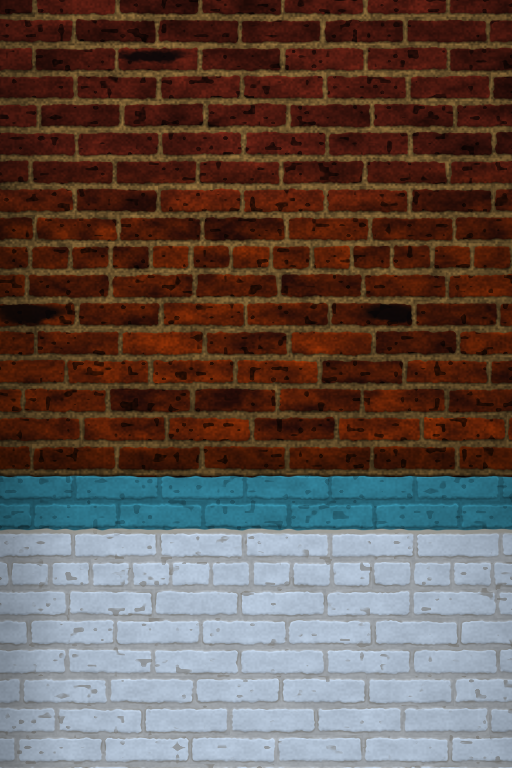
Give the GLSL for this texture, as a Shadertoy shader.

```glsl
// Brick wall: bare red courses above a blue painted stripe and white painted courses
#define FIRST_COURSE 0.0332
#define COURSE_HEIGHT 0.0558
#define HEADER_PITCH 0.0785
#define JOINT_HALF vec2(0.0045, 0.0068)
#define CORNER 0.005
#define BLUE_TOP 0.931
#define WHITE_TOP 1.034
#define MORTAR_COLOR vec3(0.43, 0.33, 0.18)
#define BLUE_COLOR vec3(0.175, 0.45, 0.53)
#define WHITE_COLOR vec3(0.67, 0.73, 0.80)
#define RELIEF_STEP 0.0035

// Position of one upright joint in each course, from the top down
const float JOINT[28] = float[28](
    .068, .145, .066, .148, .076, .150, .060, .146, .068, .059,
    .052, .150, .070, .129, .045, .160, .062, .145, .064, .143,
    .020, .133, .057, .131, .043, .111, .033, .120);

float hash(vec2 p) {
    return fract(sin(dot(p, vec2(127.1, 311.7))) * 43758.5453);
}

float noise(vec2 p) {
    vec2 i = floor(p), f = fract(p);
    f = f * f * (3.0 - 2.0 * f);
    return mix(mix(hash(i), hash(i + vec2(1, 0)), f.x),
               mix(hash(i + vec2(0, 1)), hash(i + vec2(1, 1)), f.x), f.y);
}

float fbm(vec2 p) {
    float sum = 0.0, weight = 0.53;
    for (int i = 0; i < 4; i++) {
        sum += weight * noise(p);
        p = p * 2.07 + 13.7;
        weight *= 0.5;
    }
    return sum;
}

// Returns signed distance to the brick edge, then course and column numbers
vec3 bricks(vec2 p) {
    float drop = p.y - FIRST_COURSE;
    float course = drop * (18.25 - 0.30 * drop);
    float row = floor(course);
    bool header = row == 8.0 || row == 19.0;
    float pitch = header ? HEADER_PITCH : 0.1617 + 0.0003 * row;
    float along = (p.x - JOINT[clamp(int(row) + 1, 0, 27)]) / pitch;
    vec2 id = vec2(row, floor(along));
    vec2 size = vec2(pitch, COURSE_HEIGHT);
    vec2 q = (fract(vec2(along, course)) - 0.5) * size;
    q.y += (hash(id + 5.3) - 0.5) * 0.0015 + q.x * (hash(id + 9.1) - 0.5) * 0.03;
    vec2 d = abs(q) - 0.5 * size + JOINT_HALF + CORNER;
    float dist = length(max(d, 0.0)) + min(max(d.x, d.y), 0.0) - CORNER;
    dist += (noise(p * 65.0) - 0.5) * 0.0035 + (noise(p * 190.0) - 0.5) * 0.002;
    return vec3(dist, id);
}

// Soft elliptical soot mark
float soot(vec2 p, vec2 center, vec2 radius) {
    return 1.0 - smoothstep(0.5, 1.1, length((p - center) / radius));
}

void mainImage(out vec4 fragColor, in vec2 fragCoord) {
    vec2 p = vec2(fragCoord.x, iResolution.y - fragCoord.y) / iResolution.x;
    float soft = max(0.0015, 0.7 / iResolution.x);

    // Shape and relief
    vec3 b = bricks(p);
    float face = 1.0 - smoothstep(-soft, soft, b.x);
    float slope = (bricks(p - vec2(0.0, RELIEF_STEP)).x - b.x) / RELIEF_STEP;
    float rim = 1.0 - smoothstep(0.0, 0.005, abs(b.x));
    float relief = clamp(slope, -1.0, 1.0) * rim;
    float tone = hash(b.yz);
    float mottle = fbm(p * vec2(24.0, 42.0) + tone * 7.0);
    float grain = noise(p * 230.0) - 0.5;
    float pits = smoothstep(0.76, 0.86, noise(p * vec2(75.0, 100.0) + 31.0));

    // Bare brick, redder above and more orange below
    float warmth = smoothstep(0.28, 0.48, p.y);
    vec3 fired = mix(vec3(0.37, 0.12, 0.075), vec3(0.47, 0.16, 0.025), warmth);
    float heat = clamp(0.18 + 0.48 * tone + 1.1 * (mottle - 0.42), 0.0, 1.0);
    vec3 clay = mix(vec3(0.13, 0.04, 0.025), fired, heat);
    clay *= 1.0 + 0.35 * grain - 0.55 * pits + 0.2 * relief;
    clay *= 1.0 - 0.3 * smoothstep(0.85, 0.89, p.y);
    vec2 smudge = p + (mottle - 0.5) * 0.03;
    float burn = soot(smudge, vec2(0.06, 0.612), vec2(0.085, 0.022))
               + soot(smudge, vec2(0.765, 0.612), vec2(0.065, 0.020))
               + soot(smudge, vec2(0.30, 0.113), vec2(0.085, 0.013));
    clay = mix(clay, vec3(0.025, 0.02, 0.025), 0.85 * min(burn, 1.0));

    // Sandy mortar
    vec3 mortar = MORTAR_COLOR * mix(1.0, 0.8, smoothstep(0.45, 0.9, p.y));
    mortar *= 0.72 + 0.5 * mottle + 0.5 * grain;
    mortar *= 1.0 - 0.25 * rim + 0.15 * relief;
    vec3 color = mix(mortar, clay, face);

    // Paint follows the relief beneath it
    float shade = 1.0 + 0.22 * relief + 0.09 * grain + 0.22 * (mottle - 0.5);
    vec3 blue = BLUE_COLOR * mix(0.82, 1.0, face) * shade * (1.0 - 0.2 * pits);
    vec3 white = mix(vec3(0.59, 0.61, 0.63), WHITE_COLOR, face);
    white *= 1.0 + 0.13 * relief + 0.06 * grain + 0.14 * (mottle - 0.5);
    float chips = pits * smoothstep(0.45, 0.65, mottle);
    white = mix(white, vec3(0.46, 0.45, 0.43), 0.6 * chips);
    float crease = rim * (1.0 - face) * smoothstep(0.45, 0.7, noise(p * 35.0));
    white = mix(white, vec3(0.43, 0.42, 0.39), 0.45 * crease);

    // Paint edges: dark lip over the blue, pale sandy lip over the white
    float y = p.y + (noise(p * 55.0) - 0.5) * 0.004;
    color *= 1.0 - 0.55 * smoothstep(BLUE_TOP - 0.008, BLUE_TOP, y);
    color = mix(color, blue, smoothstep(-soft, soft, y - BLUE_TOP));
    float lip = 1.0 - smoothstep(0.002, 0.009, abs(y - WHITE_TOP - 0.003));
    white = mix(white, vec3(0.60, 0.59, 0.55), 0.7 * lip);
    color = mix(color, white, smoothstep(-soft, soft, y - WHITE_TOP));

    // Darker sides, strongest at the left
    float side = abs(2.0 * p.x - 1.0);
    color *= 1.04 - 0.16 * side * side * side;
    color *= 0.86 + 0.14 * smoothstep(0.0, 0.14, p.x);
    fragColor = vec4(clamp(color, 0.0, 1.0), 1.0);
}
```
